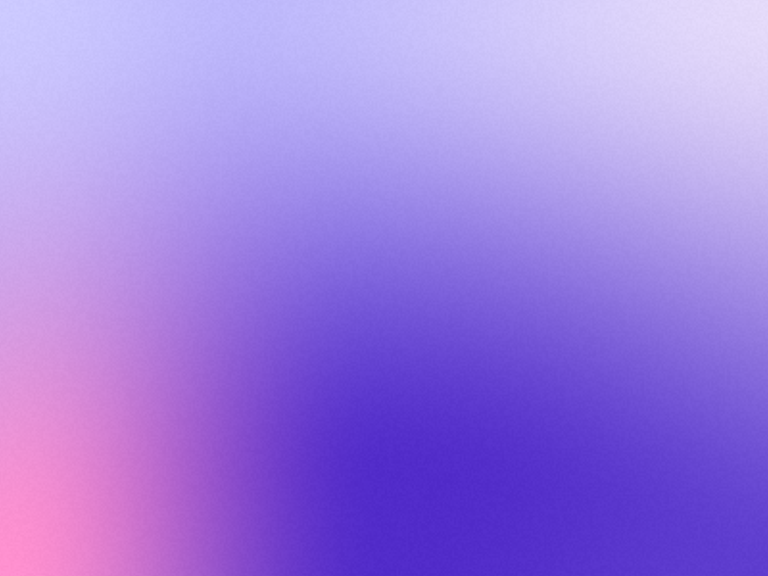
Reproduce this background procedurally as a WebGL 2 fragment shader.

```glsl
#version 300 es
precision highp float;
// Soft mesh-like gradient: a pale lavender sky sinks into a deep indigo pool,
// with a pink glow in the lower left corner and a fine film grain.
// Built from smoothstep blends along both axes, plus value noise.

#define SKY_LEFT    vec3(0.80, 0.79, 1.00)
#define SKY_MIDDLE  vec3(0.74, 0.72, 0.985)
#define SKY_RIGHT   vec3(0.905, 0.865, 0.98)
#define INDIGO      vec3(0.32, 0.17, 0.79)
#define INDIGO_EDGE vec3(0.37, 0.24, 0.81)
#define PINK        vec3(1.00, 0.565, 0.81)
#define POOL_DEPTH  0.84    // depth at which the pool is fully dark
#define POOL_CURVE  0.70    // how far the pool sinks toward the sides
#define GLOW_REACH  0.50    // width of the pink glow
#define GRAIN_CELLS 300.0   // grain cells per canvas height
#define GRAIN_LEVEL 0.022

uniform vec2 u_resolution;
out vec4 fragColor;

float hash(vec2 p) {
  vec3 q = fract(vec3(p.xyx) * 0.1031);
  q += dot(q, q.yzx + 33.33);
  return fract((q.x + q.y) * q.z);
}

float valueNoise(vec2 p) {
  vec2 cell = floor(p);
  vec2 f = fract(p);
  f = f * f * (3.0 - 2.0 * f);
  float low = mix(hash(cell), hash(cell + vec2(1.0, 0.0)), f.x);
  float high = mix(hash(cell + vec2(0.0, 1.0)), hash(cell + 1.0), f.x);
  return mix(low, high, f.y);
}

// Pale band along the top, brightest at the right
vec3 skyColor(float x) {
  vec3 color = mix(SKY_LEFT, SKY_MIDDLE, smoothstep(0.0, 0.35, x));
  return mix(color, SKY_RIGHT, smoothstep(0.25, 1.1, x));
}

// Indigo floor with the pink glow, which strengthens downward
vec3 floorColor(float x, float depth) {
  vec3 color = mix(INDIGO, INDIGO_EDGE, smoothstep(0.55, 1.0, x));
  float glow = 1.0 - smoothstep(0.0, GLOW_REACH, x);
  glow *= mix(0.5, 1.0, smoothstep(0.0, 1.0, depth));
  return mix(color, PINK, glow);
}

void main() {
  vec2 uv = gl_FragCoord.xy / u_resolution;
  float depth = 1.0 - uv.y;

  // The pool's edge is a shallow parabola, highest at the centre
  float side = uv.x - 0.5;
  float poolEnd = POOL_DEPTH + POOL_CURVE * side * side;
  float pool = smoothstep(0.0, poolEnd, depth);
  vec3 color = mix(skyColor(uv.x), floorColor(uv.x, depth), pool);

  // Film grain
  vec2 grainPos = gl_FragCoord.xy / u_resolution.y * GRAIN_CELLS;
  color += (valueNoise(grainPos) - 0.5) * GRAIN_LEVEL;

  fragColor = vec4(clamp(color, 0.0, 1.0), 1.0);
}
```
